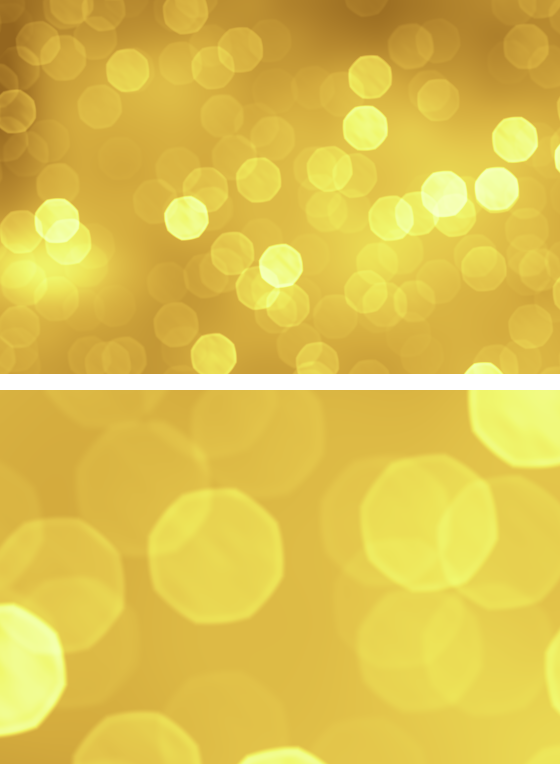
Top, the full canvas; bottom, a detail of the centre.
Give the GLSL for this background, as a Shadertoy shader.

```glsl
// Golden bokeh: soft rounded octagons of light over a warm, uneven glow.

vec3 hash3(vec2 p) {
    vec3 q = fract(p.xyx * vec3(0.1031, 0.1030, 0.0973));
    q += dot(q, q.yxz + 33.33);
    return fract((q.xxy + q.yzz) * q.zyx);
}

float valueNoise(vec2 p) {
    vec2 i = floor(p), f = fract(p);
    f = f * f * (3.0 - 2.0 * f);
    float low = mix(hash3(i).x, hash3(i + vec2(1, 0)).x, f.x);
    float high = mix(hash3(i + vec2(0, 1)).x, hash3(i + vec2(1, 1)).x, f.x);
    return mix(low, high, f.y);
}

float blob(vec2 p, vec2 center, vec2 size) {
    vec2 q = (p - center) / size;
    return exp(-dot(q, q));
}

// Signed distance to an octagon blended with a circle.
float apertureDistance(vec2 p, float radius, float turn) {
    const float SECTOR = 6.2831853 / 8.0;
    float angle = atan(p.y, p.x) + turn;
    float folded = mod(angle, SECTOR) - 0.5 * SECTOR;
    float r = length(p);
    return mix(r, r * cos(folded) * 1.04, 0.5) - radius;
}

// Where the lights gather most densely.
float cluster(vec2 p) {
    return blob(p, vec2(1.05, 0.4), vec2(0.46, 0.33))
         + 0.8 * blob(p, vec2(0.15, 0.33), vec2(0.2, 0.11));
}

// Smooth out-of-focus light behind the discs.
float backdrop(vec2 p) {
    float light = 1.85 + 0.7 * (valueNoise(p * 4.0 + 7.0) - 0.5);
    light += 0.5 * (valueNoise(p * 9.0 + 31.0) - 0.5);
    light += 1.3 * blob(p, vec2(1.05, 0.44), vec2(0.36, 0.27));
    light += 0.7 * blob(p, vec2(1.0, 0.32), vec2(0.16, 0.14));
    light += 0.5 * blob(p, vec2(1.15, 0.62), vec2(0.3, 0.1));
    light += 2.6 * blob(p, vec2(0.13, 0.29), vec2(0.18, 0.09));
    light += 0.6 * blob(p, vec2(0.4, 0.78), vec2(0.32, 0.13));
    light -= 1.4 * blob(p, vec2(1.12, 0.98), vec2(0.55, 0.2));
    light -= 2.0 * blob(p, vec2(0.0, 0.77), vec2(0.11, 0.28));
    light -= 0.7 * blob(p, vec2(0.3, 1.04), vec2(0.5, 0.13));
    light -= 0.4 * blob(p, vec2(0.4, 0.0), vec2(0.5, 0.16));
    return light;
}

// One layer of scattered discs; gather ties their presence to the cluster.
float discLayer(vec2 p, float size, float seed, float presence, float gather,
                vec2 strength, float halo, float blur) {
    float light = 0.0;
    vec2 home = floor(p / size);
    for (int y = -1; y <= 1; y++)
    for (int x = -1; x <= 1; x++) {
        vec2 cell = home + vec2(x, y);
        vec3 place = hash3(cell + seed);
        vec3 look = hash3(cell + seed + 57.0);
        vec2 center = (cell + 0.5 + 0.8 * (place.xy - 0.5)) * size;
        if (place.z > presence + gather * cluster(center)) continue;

        vec2 q = p - center;
        float radius = mix(0.057, 0.063, look.x);
        float d = apertureDistance(q, radius, 0.2 + 0.15 * look.y);
        float fill = 1.0 - smoothstep(-blur, blur, d);
        float rimOffset = (d + 1.5 * blur) / (1.2 * blur);
        float rim = exp(-rimOffset * rimOffset);

        // Uneven inner light with faint slanted streaks.
        float lean = dot(q, look.xy - 0.5) / radius;
        vec2 grain = vec2(q.x + q.y, (q.y - q.x) * 0.35) * 60.0;
        float inner = 0.8 + 0.5 * lean + 0.3 * valueNoise(grain + seed + cell * 5.0);
        float amount = mix(strength.x, strength.y, look.z);
        light += amount * (fill * (inner + 0.25 * rim)
               + halo * blob(q, vec2(0.0), vec2(0.085)));
    }
    return light;
}

// Brown through gold and lemon to pale yellow.
vec3 goldRamp(float level) {
    const vec3 TONES[8] = vec3[8](
        vec3(0.58, 0.40, 0.12), vec3(0.71, 0.53, 0.18),
        vec3(0.83, 0.67, 0.24), vec3(0.89, 0.77, 0.29),
        vec3(0.93, 0.89, 0.34), vec3(0.94, 0.97, 0.43),
        vec3(0.95, 1.00, 0.65), vec3(0.98, 1.00, 0.80));
    float t = clamp(level, 0.0, 6.999);
    int i = int(t);
    return mix(TONES[i], TONES[i + 1], fract(t));
}

void mainImage(out vec4 fragColor, in vec2 fragCoord) {
    vec2 p = fragCoord / iResolution.y;
    float blur = max(0.0032, 0.8 / iResolution.y);

    float light = backdrop(p);
    // Faint, medium and bright discs.
    light += discLayer(p, 0.13, 11.0, 0.55, 0.1, vec2(0.1, 0.45), 0.0, blur * 1.4);
    light += discLayer(p + 0.05, 0.14, 83.0, 0.5, 0.1, vec2(0.1, 0.5), 0.0, blur * 1.2);
    light += discLayer(p, 0.15, 147.0, 0.2, 0.4, vec2(0.5, 1.2), 0.0, blur);
    light += discLayer(p, 0.18, 211.0, 0.05, 0.6, vec2(1.2, 3.2), 0.15, blur);

    // Compress the highlights where discs overlap.
    float excess = max(light - 4.6, 0.0);
    light = min(light, 4.6) + excess / (1.0 + 0.22 * excess);
    fragColor = vec4(goldRamp(light), 1.0);
}
```
